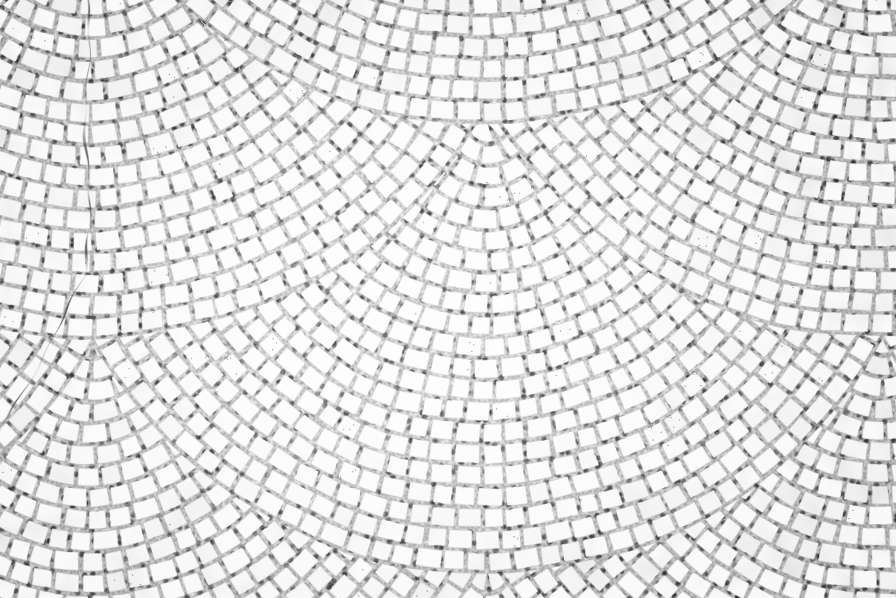
A Shadertoy shader for this pattern:

```glsl
const vec2  APEX = vec2(0.816, 0.205);    // top point of one fan, y downwards
const float COLUMN_STEP = 0.660;          // between neighbouring fan columns
const float FAN_RADIUS = 0.752;           // also the vertical period
const float STAGGER = 0.357;              // drop of every other column
const float RINGS = 21.0;
const float RING_H = FAN_RADIUS / RINGS;
const float TILE_W = 0.0405;
const float JOINT = 0.0062;
const float CORNER = 0.0022;
const vec2  GLARE = vec2(0.68, 0.49);     // brightest spot of the floor
const float GROUT_LIGHT = 0.82;
const float GROUT_DARK = 0.69;
const float STAIN_DEPTH = 0.48;
const float CRACK_X = 0.146;
const float CRACK_BEND = 0.46;
const float CRACK_END = 0.76;

float hash(vec2 p) {
    vec3 q = fract(vec3(p.xyx) * 0.1031);
    q += dot(q, q.yzx + 33.33);
    return fract((q.x + q.y) * q.z);
}

vec2 hash2(vec2 p) {
    return vec2(hash(p), hash(p + 57.3));
}

// Cellular noise: distance to the nearest scattered point
float cellular(vec2 p) {
    vec2 cell = floor(p), f = p - cell;
    float nearest = 2.0;
    for (int y = -1; y <= 1; y++)
    for (int x = -1; x <= 1; x++) {
        vec2 o = vec2(x, y);
        nearest = min(nearest, length(o + hash2(cell + o) - f));
    }
    return nearest;
}

float roundBox(vec2 p, vec2 halfSize, float radius) {
    vec2 d = abs(p) - halfSize + radius;
    return length(max(d, 0.0)) + min(max(d.x, d.y), 0.0) - radius;
}

// Hand-laid irregularity from layered sines
vec2 wobble(vec2 p) {
    return 0.0028 * sin(p.yx * vec2(9.0, 11.0) + vec2(1.0, 4.0))
         + 0.0012 * sin(p.yx * vec2(33.0, 27.0) + vec2(2.0, 0.5));
}

// Offset from the owning apex; upper fans cover lower ones.
// edge is the distance to the fans that lie above.
vec2 findFan(vec2 p, out vec2 id, out float edge) {
    vec2 rel = p - APEX, offset = rel;
    float base = 2.0 * floor(rel.y / FAN_RADIUS);
    edge = 1.0;
    for (int k = -2; k <= 2; k++) {
        float level = base + float(k);
        float odd = mod(level, 2.0);
        float column = 2.0 * floor((rel.x / COLUMN_STEP - odd) * 0.5 + 0.5) + odd;
        float drop = floor(level * 0.5) * FAN_RADIUS + odd * STAGGER;
        offset = rel - vec2(column * COLUMN_STEP, drop);
        id = vec2(column, level);
        float outside = length(offset) - FAN_RADIUS;
        if (outside < 0.0) break;
        edge = min(edge, outside);
    }
    return offset;
}

// Signed distance to the tile, negative inside
float tileDistance(vec2 p, out vec2 tileId) {
    vec2 fan;
    float edge;
    vec2 offset = findFan(p, fan, edge);
    float r = length(offset);
    float ring = floor(r / RING_H);
    vec2 seed = fan * 37.0 + 400.0;
    float phase = hash(seed + ring);

    // Tile widths vary along each ring
    float s = atan(offset.x, offset.y) * (ring + 0.5) * RING_H / TILE_W + phase;
    float wave = s * 1.7 + phase * 40.0;
    float u = s + 0.10 * sin(wave);
    float width = TILE_W / (1.0 + 0.17 * cos(wave));
    tileId = seed + vec2(ring * 3.0, floor(u) + ring * 71.0);

    vec2 q = vec2((fract(u) - 0.5) * width, r - (ring + 0.5) * RING_H);
    vec2 jitter = hash2(tileId) - 0.5;
    float turn = 0.14 * (hash(tileId + 11.0) - 0.5);
    q += turn * vec2(-q.y, q.x) + jitter * 0.0018;
    vec2 halfSize = 0.5 * (vec2(width, RING_H) - JOINT) - 0.0012 * hash2(tileId + 23.0);
    return max(roundBox(q, halfSize, CORNER), 0.5 * JOINT - edge);
}

// Broken crack running down, then off to the left
float crackMask(vec2 p, float px) {
    float path = CRACK_X - 0.56 * max(p.y - CRACK_BEND, 0.0)
               + 0.004 * sin(p.y * 23.0) + 0.002 * sin(p.y * 71.0 + 1.0);
    float breadth = 0.0012 + 0.0011 * sin(p.y * 47.0) * sin(p.y * 19.0);
    float line = 1.0 - smoothstep(breadth - px, breadth + px, abs(p.x - path));
    float broken = 0.55 + 0.45 * sin(p.y * 61.0 + 2.0 * sin(p.y * 17.0));
    return line * broken * (1.0 - smoothstep(CRACK_END - 0.06, CRACK_END, p.y));
}

void mainImage(out vec4 fragColor, in vec2 fragCoord) {
    float px = 1.0 / iResolution.y;
    vec2 p = fragCoord * px;
    p.y = 1.0 - p.y;

    float grain = cellular(p * 150.0);
    float blotch = cellular(p * 52.0 + 9.0);
    float shade = smoothstep(0.15, 0.85, length((p - GLARE) * vec2(0.85, 1.1)));

    vec2 tileId;
    float d = tileDistance(p + wobble(p), tileId) + (grain - 0.45) * 0.0016;
    float tileMask = 1.0 - smoothstep(-px, px, d);

    // Pale stone with faint clouding, washed out near the glare
    float cloud = smoothstep(0.35, 0.95, cellular(p * 17.0 + 3.0));
    float tone = pow(hash(tileId + 5.0), 3.0);
    float stone = 0.992 - shade * (0.015 + 0.055 * tone + 0.04 * cloud);
    stone -= 0.28 * (1.0 - smoothstep(0.03, 0.10, blotch)) * step(0.93, hash(tileId + 41.0));

    // Speckled grout with dark gaps
    float stain = 1.0 - smoothstep(0.10, 0.36, blotch);
    float grout = mix(GROUT_LIGHT, GROUT_DARK, shade) + (grain - 0.45) * 0.26;
    grout -= STAIN_DEPTH * stain * (0.45 + 0.55 * hash(tileId + 67.0));

    float grey = mix(grout, stone, tileMask);
    grey = mix(grey, 0.28, 0.85 * crackMask(p, px));
    fragColor = vec4(vec3(clamp(grey, 0.0, 1.0)), 1.0);
}
```
